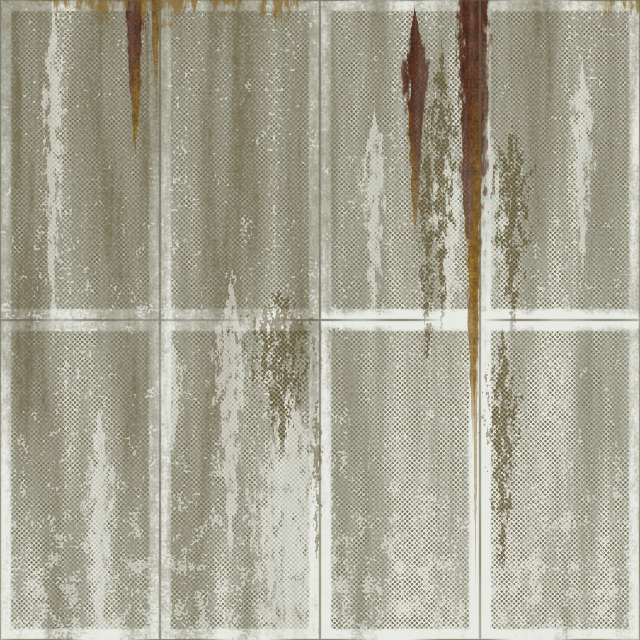
Reproduce this texture procedurally as a Shadertoy shader.

```glsl
const vec2 PANELS = vec2(4.0, 2.0);
const float HOLES = 132.0;         // hole pitches across the canvas
const float HOLE_RADIUS = 0.37;    // in lattice cells
const float MARGIN = 0.0175;       // plain border of each panel
const float SEAM = 0.0015;         // half width of the joints

const vec3 DIRT = vec3(0.47, 0.44, 0.34);
const vec3 CONCRETE = vec3(0.65, 0.65, 0.59);
const vec3 PAINT = vec3(0.91, 0.92, 0.89);
const vec3 HOLE = vec3(0.38, 0.34, 0.23);
const vec3 GRIME = vec3(0.36, 0.31, 0.18);
const vec3 RUST = vec3(0.30, 0.16, 0.11);
const vec3 OCHRE = vec3(0.50, 0.36, 0.12);

// Runs: centre x, top y, bottom y, half width
const vec4 PEELED[9] = vec4[9](
    vec4(0.763, 0.83, 0.44, 0.024), vec4(0.083, 1.02, 0.43, 0.018),
    vec4(0.270, 0.47, 0.28, 0.020), vec4(0.700, 0.78, 0.48, 0.024),
    vec4(0.455, 0.42, -0.30, 0.065), vec4(0.585, 0.84, 0.48, 0.022),
    vec4(0.910, 0.92, 0.55, 0.020), vec4(0.155, 0.38, -0.10, 0.022),
    vec4(0.360, 0.58, 0.10, 0.028));
const vec4 GRIMY[6] = vec4[6](
    vec4(0.690, 0.95, 0.46, 0.024), vec4(0.800, 0.82, 0.46, 0.032),
    vec4(0.440, 0.56, 0.28, 0.055), vec4(0.495, 0.40, 0.10, 0.010),
    vec4(0.785, 0.50, 0.08, 0.028), vec4(0.668, 0.84, 0.38, 0.016));
const vec4 RUSTY[5] = vec4[5](
    vec4(0.739, 1.30, 0.28, 0.037), vec4(0.211, 1.12, 0.74, 0.024),
    vec4(0.648, 1.00, 0.62, 0.024), vec4(0.244, 1.40, 0.83, 0.026),
    vec4(0.743, 1.10, 0.05, 0.010));

vec2 hashGradient(vec2 cell) {
    vec3 p = fract(cell.xyx * vec3(0.1031, 0.1030, 0.0973));
    p += dot(p, p.yzx + 33.33);
    float angle = 6.2832 * fract((p.x + p.y) * p.z);
    return vec2(cos(angle), sin(angle));
}

float gradientNoise(vec2 p) {
    vec2 i = floor(p), f = p - i;
    vec2 u = f * f * f * (f * (f * 6.0 - 15.0) + 10.0);
    vec2 e = vec2(0.0, 1.0);
    float low = mix(dot(hashGradient(i), f), dot(hashGradient(i + e.yx), f - e.yx), u.x);
    float high = mix(dot(hashGradient(i + e), f - e), dot(hashGradient(i + 1.0), f - 1.0), u.x);
    return mix(low, high, u.y);
}

float fbm(vec2 p) {
    float sum = 0.0, amplitude = 0.7;
    for (int i = 0; i < 4; i++) {
        sum += amplitude * gradientNoise(p);
        p = p * 2.03 + 17.3;
        amplitude *= 0.55;
    }
    return sum;
}

float runLength(vec2 uv, vec4 run) {
    return clamp((run.y - uv.y) / (run.y - run.z), 0.0, 1.0);
}

// Tapered vertical run with a torn outline
float runMask(vec2 uv, vec4 run, float tear, float softness) {
    float t = runLength(uv, run);
    float width = run.w * smoothstep(0.0, 0.35, t) * (1.0 - t);
    float d = abs(uv.x - run.x) / max(width, 0.0004);
    float ends = smoothstep(0.0, 0.06, t) * smoothstep(1.0, 0.85, t);
    return smoothstep(softness, -softness, d - 1.0 + tear) * ends;
}

void mainImage(out vec4 fragColor, in vec2 fragCoord) {
    vec2 uv = fragCoord / iResolution.xy;
    float pixel = 1.0 / min(iResolution.x, iResolution.y);
    vec2 cell = fract(uv * PANELS);
    vec2 edge = min(cell, 1.0 - cell) / PANELS;

    // Weather fields
    float wash = fbm(uv * vec2(15.0, 1.3) + 3.0);
    float drip = fbm(uv * vec2(65.0, 4.0) + 9.0);
    float mottle = fbm(uv * 50.0);
    float tear = fbm(uv * vec2(110.0, 36.0) + 31.0);
    float speck = gradientNoise(uv * 230.0);

    // Panel and border tone
    float inner = min(edge.x, edge.y) + 0.002 * mottle;
    float sheet = smoothstep(-0.001 - pixel, 0.001 + pixel, inner - MARGIN);
    float right = step(0.5, uv.x);
    float tone = 0.27 + 0.17 * right + 0.42 * (1.0 - uv.y);
    tone += 0.72 * wash + 0.24 * drip + 0.24 * mottle + 0.20 * speck;
    float rail = smoothstep(MARGIN, 0.0, edge.y) * right * step(abs(uv.y - 0.5), 0.1);
    tone += (1.0 - sheet) * (0.17 + 0.45 * rail);
    vec3 color = mix(DIRT, CONCRETE, smoothstep(-0.05, 0.5, tone));
    color = mix(color, PAINT, smoothstep(0.38, 1.05, tone));

    // Peeled paint, in runs, in flakes gathering below and in stray flecks
    float peel = 0.0;
    for (int i = 0; i < PEELED.length(); i++)
        peel = max(peel, runMask(uv, PEELED[i], 2.6 * tear + 1.2 * speck, 0.45));
    float flakes = fbm(uv * vec2(40.0, 30.0) + 50.0) + 0.6 * speck;
    flakes += 0.34 * (1.0 - cell.y) * (1.0 - uv.y) - 0.16 * uv.y;
    peel = max(peel, 0.85 * smoothstep(0.36, 0.48, flakes));
    peel = max(peel, smoothstep(0.42, 0.55, gradientNoise(uv * 160.0 + 7.0) + 0.5 * wash));
    color = mix(color, PAINT, 0.62 * peel);

    // Staggered perforation, clogged in places
    vec2 lattice = HOLES * vec2(uv.x + uv.y, uv.x - uv.y);
    float blur = max(0.12, 0.85 * HOLES * pixel);
    float hole = length(fract(lattice) - 0.5) - HOLE_RADIUS;
    hole = smoothstep(blur, -blur, hole) * sheet;
    float opening = clamp(0.32 + 0.36 * tone + 0.6 * mottle + 0.3 * drip, 0.14, 0.82);
    color = mix(color, HOLE, hole * opening * (1.0 - 0.62 * peel));

    // Grime, thickest around the holes
    float grime = 0.0;
    for (int i = 0; i < GRIMY.length(); i++)
        grime = max(grime, runMask(uv, GRIMY[i], 0.3 - 3.4 * tear + 1.8 * speck, 0.5));
    color = mix(color, GRIME, grime * (0.45 + 0.4 * hole));

    // Rust runs, dark at the head and ochre at the tail
    for (int i = 0; i < RUSTY.length(); i++) {
        float t = runLength(uv, RUSTY[i]);
        float narrow = step(RUSTY[i].w, 0.015);
        vec3 stain = mix(RUST, OCHRE, smoothstep(0.45, 0.85, t + 0.4 * drip + 0.4 * narrow));
        stain *= 1.0 + 0.35 * mottle + 0.3 * speck;
        float cover = clamp(0.92 + 0.5 * drip - 0.2 * t, 0.4, 0.96) * (1.0 - 0.45 * narrow);
        color = mix(color, stain, cover * runMask(uv, RUSTY[i], 0.8 * tear + 0.7 * drip, 0.25));
    }

    // Ochre seep along the upper edge
    float span = smoothstep(0.03, 0.07, uv.x) * smoothstep(0.49, 0.46, uv.x)
               + smoothstep(0.93, 0.96, uv.x);
    float seep = 0.004 + 0.05 * fbm(uv * vec2(24.0, 8.0) + 70.0) + 0.04 * drip + 0.04 * tear;
    color = mix(color, OCHRE, 0.65 * span * smoothstep(0.012, -0.012, 1.0 - uv.y - seep));

    // Joints, thin and partly filled
    vec2 joint = smoothstep(SEAM + pixel, SEAM - pixel, edge);
    joint.x *= 0.85 + 0.5 * drip;
    joint.y *= smoothstep(-0.3, 0.25, gradientNoise(uv * vec2(9.0, 2.0)));
    color = mix(color, DIRT * 0.88, 0.85 * clamp(max(joint.x, joint.y), 0.0, 1.0));
    fragColor = vec4(clamp(color, 0.0, 1.0), 1.0);
}
```
